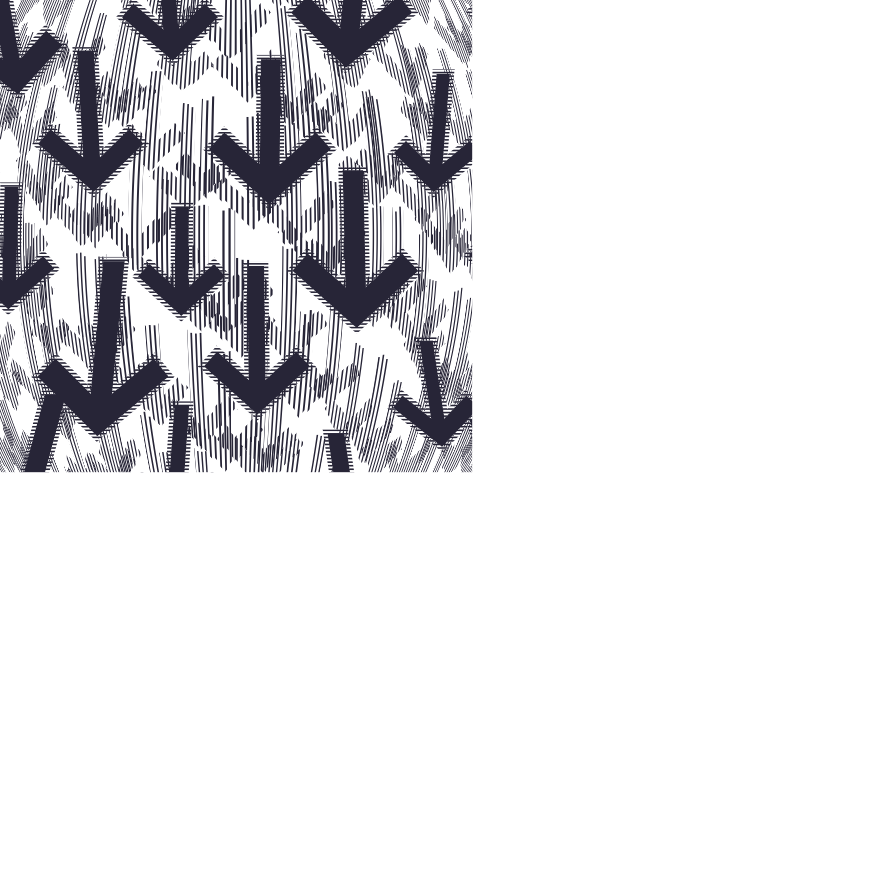
A Shadertoy shader for this pattern:

```glsl
// Bold down arrows over layers of line-hatched arrows on a bulging panel, upper left of a white canvas.

const vec3 PAPER = vec3(1.0);
const vec3 INK = vec3(0.153, 0.145, 0.215);
const float PANEL_SIZE = 0.527;

float hash(vec2 p) {
    vec3 q = fract(vec3(p.xyx) * 0.1031);
    q += dot(q, q.yzx + 33.33);
    return fract((q.x + q.y) * q.z);
}

// Coverage of a shape from its signed distance and the pixel size.
float cover(float dist, float pixel) {
    return clamp(0.5 - dist / pixel, 0.0, 1.0);
}

// Down arrow with its tip at the origin; y grows downwards.
float arrowDistance(vec2 p, float arm, float thickness, float shaftHalf, float shaftLength) {
    p.x = abs(p.x);
    float along = dot(p, vec2(0.74, -0.673));
    float across = dot(p, vec2(0.673, 0.74));
    float head = max(max(across, -across - thickness), along - arm);
    float shaft = max(max(p.x - shaftHalf, -p.y - shaftLength), p.y + thickness);
    return min(head, shaft);
}

// Barrel map: meridians bow outwards and crowd together at the sides.
vec2 bulge(vec2 p) {
    vec2 c = p - 0.5;
    float u = c.x / (1.0 - 0.85 * c.y * c.y);
    return vec2(u * (1.0 + 1.2 * u * u), p.y);
}

// Local horizontal stretch of the barrel map.
float bulgeScale(vec2 p) {
    vec2 c = p - 0.5;
    float narrowing = 1.0 - 0.85 * c.y * c.y;
    float u = c.x / narrowing;
    return (1.0 + 3.6 * u * u) / narrowing;
}

// Parallel upright lines.
float hatch(float x, float period, float duty, float pixel) {
    float dist = (abs(fract(x / period) - 0.5) - 0.5 * duty) * period;
    return cover(dist, pixel);
}

// Staggered small arrows, one layer, as a distance.
float smallArrows(vec2 p, vec2 cell, float seed) {
    float nearest = 1.0;
    float column = floor(p.x / cell.x);
    for (int i = -1; i <= 1; i++) {
        float col = column + float(i);
        float stagger = 0.5 * mod(col, 2.0) + 0.3 * hash(vec2(col + 40.0, seed));
        float row = floor(p.y / cell.y - stagger);
        for (int j = 0; j <= 2; j++) {
            vec2 id = vec2(col, row + float(j));
            float h = hash(id + 50.0 + seed * 7.0);
            vec2 tip = vec2(col + 0.35 + 0.3 * h, id.y + stagger) * cell;
            float arm = mix(0.09, 0.145, h);
            float d = arrowDistance(p - tip, arm, 0.036, 0.017, mix(0.19, 0.27, h));
            nearest = min(nearest, d);
        }
    }
    return nearest;
}

// Large arrows, leaning away from the centre line, as a distance.
float largeArrows(vec2 p, vec2 cell) {
    float nearest = 1.0;
    float column = floor(p.x / cell.x);
    for (int i = -1; i <= 2; i++) {
        float col = column + float(i);
        float stagger = 0.32 + 0.5 * mod(col, 2.0);
        float row = floor(p.y / cell.y - stagger);
        for (int j = -1; j <= 2; j++) {
            vec2 id = vec2(col, row + float(j));
            float h = hash(id + 23.0);
            float jitter = hash(id + 71.0) - 0.5;
            vec2 tip = vec2(col + 0.11 + 0.2 * jitter, id.y + stagger + 0.16 * jitter) * cell;
            vec2 q = p - tip;
            q.x -= q.y * (tip.x - 0.5) * (tip.y - 0.6);
            float arm = mix(0.115, 0.19, h);
            float d = arrowDistance(q, arm, mix(0.033, 0.052, h),
                                    mix(0.013, 0.023, h), arm * mix(1.75, 2.1, hash(id + 9.0)));
            nearest = min(nearest, d);
        }
    }
    return nearest;
}

void mainImage(out vec4 fragColor, in vec2 fragCoord) {
    vec2 uv = fragCoord / iResolution.y;
    vec2 p = vec2(uv.x, 1.0 - uv.y) / PANEL_SIZE;
    float pixel = 1.0 / (iResolution.y * PANEL_SIZE);

    // Hatched arrows behind; each line is shifted a little for ragged ends.
    vec2 w = bulge(p);
    float warpedPixel = pixel * bulgeScale(p);
    float ink = 0.0;
    for (int i = 0; i < 3; i++) {
        float k = float(i);
        float period = 0.0105 + 0.0012 * k;
        float x = w.x + 0.0037 * k;
        float ragged = 0.012 * (hash(vec2(floor(x / period) + 200.0, k)) - 0.5);
        vec2 shifted = vec2(w.x + 0.075 * k, w.y + 0.09 * k + ragged);
        float shape = cover(smallArrows(shifted, vec2(0.21, 0.25 + 0.02 * k), k), pixel);
        ink = max(ink, shape * hatch(x, period, 0.37, warpedPixel));
    }

    // Solid arrows in front, with a finely hatched rim.
    float front = largeArrows(p, vec2(0.18, 0.5));
    float rim = cover(front - 0.009, pixel) * hatch(p.y, 0.0075, 0.45, pixel);
    ink = max(ink, max(rim, cover(front, pixel)));

    // Keep the ink inside the panel.
    ink *= cover(max(p.x, p.y) - 1.0, pixel);
    fragColor = vec4(mix(PAPER, INK, ink), 1.0);
}
```
